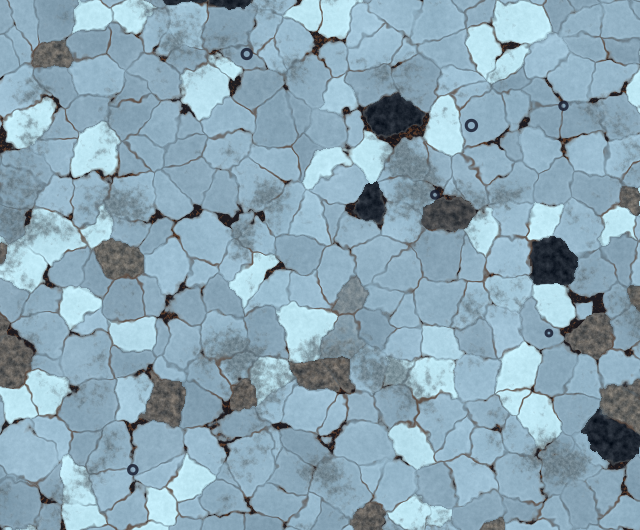
A WebGL 1 fragment shader for this texture:

```glsl
precision highp float;
// Sandstone thin section: pale blue-grey grains packed in a brown and black cement.
// Grains are a warped, weighted Voronoi diagram; cement fills rounded corners where
// gradient noise is high, and noise also adds altered patches, speckle and bubbles.

uniform vec2 u_resolution;

vec2 hash2(vec2 p) {
  p = vec2(dot(p, vec2(127.1, 311.7)), dot(p, vec2(269.5, 183.3)));
  return fract(sin(p) * 43758.5);
}

float corner(vec2 cell, vec2 offset, vec2 f) {
  return dot(hash2(cell + offset) * 2.0 - 1.0, f - offset);
}

float gradientNoise(vec2 p) {
  vec2 i = floor(p), f = fract(p);
  vec2 u = f * f * f * (f * (f * 6.0 - 15.0) + 10.0);
  return mix(mix(corner(i, vec2(0, 0), f), corner(i, vec2(1, 0), f), u.x),
             mix(corner(i, vec2(0, 1), f), corner(i, vec2(1, 1), f), u.x), u.y);
}

float fbm(vec2 p) {
  float sum = 0.0, amplitude = 1.0;
  for (int i = 0; i < 4; i++) {
    sum += amplitude * gradientNoise(p);
    p = mat2(1.6, 1.2, -1.2, 1.6) * p + 7.3;
    amplitude *= 0.5;
  }
  return sum;
}

// Grain centre in xy, size weight in z
vec3 grainSeed(vec2 cell) {
  vec2 size = hash2(cell + 41.0);
  return vec3(cell + 0.5 + 0.85 * (hash2(cell) - 0.5), 0.45 * size.x * size.x);
}

// Returns distance to the straight border (x) and to the rounded outline (y)
vec2 grainBorder(vec2 p, out vec2 id) {
  vec2 base = floor(p);
  vec3 nearest = vec3(0.0);
  float best = 100.0;
  for (int y = -2; y <= 2; y++)
    for (int x = -2; x <= 2; x++) {
      vec2 cell = base + vec2(x, y);
      vec3 s = grainSeed(cell);
      float power = dot(s.xy - p, s.xy - p) - s.z;
      if (power < best) { best = power; nearest = s; id = cell; }
    }
  float border = 100.0, sum = 0.0001;
  for (int y = -2; y <= 2; y++)
    for (int x = -2; x <= 2; x++) {
      vec3 s = grainSeed(base + vec2(x, y));
      float gap = length(s.xy - nearest.xy);
      if (gap > 0.001) {
        float d = (dot(s.xy - p, s.xy - p) - s.z - best) / (2.0 * gap);
        border = min(border, d);
        sum += exp(-12.0 * d);
      }
    }
  return vec2(border, -log(sum) / 12.0);
}

// Small dark-rimmed bubbles: rim in x, bright core in y
vec2 bubble(vec2 p) {
  vec2 cell = floor(p), h = hash2(cell + 90.0);
  float radius = mix(0.035, 0.07, h.y);
  float d = length(fract(p) - 0.2 - 0.6 * hash2(cell + 17.0));
  float rim = 1.0 - smoothstep(0.012, 0.03, abs(d - radius));
  float core = 1.0 - smoothstep(0.0, radius, d);
  return vec2(rim, core) * step(h.x, 0.2);
}

void main() {
  vec2 uv = gl_FragCoord.xy / u_resolution.y;
  vec2 p = uv * 15.0 + 3.0;
  vec2 warp = vec2(fbm(p * 0.8), fbm(p * 0.8 + 31.0));
  vec2 ragged = vec2(gradientNoise(p * 5.0), gradientNoise(p * 5.0 + 13.0));
  vec2 id;
  vec2 border = grainBorder(p + 0.4 * warp + 0.09 * ragged, id);
  vec2 kind = hash2(id + 5.0);
  float speckle = fbm(p * 5.0 + 60.0);
  float grit = fbm(p * 11.0);

  // Clear grains, from grey-blue to almost white
  vec3 color = mix(vec3(0.51, 0.62, 0.69), vec3(0.64, 0.78, 0.86), kind.x);
  color = mix(color, vec3(0.75, 0.91, 0.96), smoothstep(0.8, 0.9, kind.x));
  color += 0.04 * speckle + 0.03 * grit + 0.05 * fbm(p * 0.5 + 9.0);

  // Cloudy altered patches
  float altered = smoothstep(0.08, 0.5, fbm(p * 0.45 + 22.0) + 0.35 * speckle);
  color = mix(color, vec3(0.39, 0.45, 0.48) + 0.16 * grit, 0.75 * altered);

  // Brown and opaque grains
  vec3 brown = vec3(0.35, 0.33, 0.31) + vec3(0.26, 0.22, 0.18) * speckle + 0.12 * grit;
  color = mix(color, brown, 0.9 * smoothstep(0.94, 0.95, kind.y));
  vec3 opaque = vec3(0.11, 0.14, 0.18) + 0.16 * speckle;
  color = mix(color, opaque, smoothstep(0.985, 0.988, kind.y));

  // Thin outlines of uneven strength with a faint bright fringe
  float stain = fbm(p * 0.7 + 77.0);
  float fringe = smoothstep(0.03, 0.07, border.x) - smoothstep(0.07, 0.14, border.x);
  color += 0.025 * fringe;
  float outline = 1.0 - smoothstep(0.005, 0.055, border.x);
  vec3 outlineColor = mix(vec3(0.32, 0.38, 0.42), vec3(0.36, 0.29, 0.25), smoothstep(0.0, 0.3, stain));
  color = mix(color, outlineColor, outline * clamp(0.5 + 0.9 * stain + 0.3 * speckle, 0.1, 0.9));

  // Iron-stained to black cement in corners and along some contacts
  float depth = 0.4 * fbm(p * 0.8 + 50.0) - 0.1 + 0.05 * speckle - border.y;
  vec3 cement = mix(vec3(0.08, 0.07, 0.09), vec3(0.33, 0.21, 0.14), smoothstep(-0.1, 0.45, grit + 0.5 * stain));
  color = mix(color, vec3(0.42, 0.42, 0.41), 0.45 * smoothstep(-0.07, 0.01, depth));
  color = mix(color, cement, 0.92 * smoothstep(-0.01, 0.045, depth));

  vec2 drop = bubble(uv * 7.0);
  color = mix(color, vec3(0.09, 0.11, 0.18), 0.85 * drop.x);
  color = mix(color, vec3(0.50, 0.62, 0.72), 0.5 * drop.y);
  gl_FragColor = vec4(clamp(color, 0.0, 1.0), 1.0);
}
```
